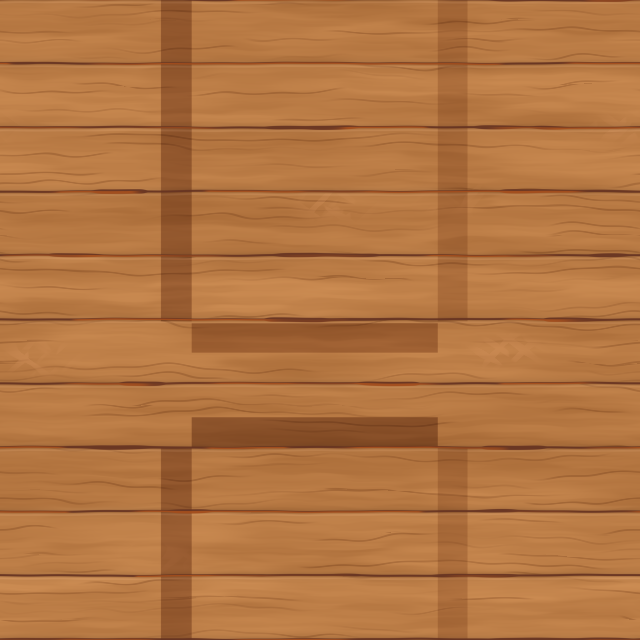
Give the GLSL for this texture, as a WebGL 2 fragment shader.

```glsl
#version 300 es
precision highp float;
// Ten painted wooden planks with wavy seams, broken dark bands and pale scuffs.
uniform vec2 u_resolution;
out vec4 outColor;

float hash(vec2 p) {
  return fract(sin(dot(p, vec2(127.1, 311.7))) * 4375.85);
}

// Soft cellular noise: blended flat cells, wrapping across x after "period" cells.
float cells(vec2 p, float period, float sharpness) {
  vec2 base = floor(p);
  float sum = 0.0, total = 0.0;
  for (int j = -1; j <= 1; j++)
    for (int i = -1; i <= 1; i++) {
      vec2 cell = base + vec2(i, j);
      vec2 id = vec2(mod(cell.x, period), cell.y);
      vec2 d = cell + 0.15 + 0.7 * vec2(hash(id), hash(id + 37.3)) - p;
      float weight = exp(-sharpness * dot(d, d));
      sum += weight * hash(id + 71.9);
      total += weight;
    }
  return sum / total;
}

// Soft-edged strip: 1 between lo and hi.
float strip(float v, float lo, float hi, float soft) {
  return smoothstep(lo - soft, lo + soft, v) * (1.0 - smoothstep(hi - soft, hi + soft, v));
}

// Gentle wave that repeats across the canvas.
float wave(float x, float seed) {
  float a = 6.28318 * x;
  return 0.5 * sin(a * 2.0 + seed * 2.3) + 0.3 * sin(a * 5.0 + seed * 4.1)
       + 0.2 * sin(a * 11.0 + seed * 1.7);
}

vec3 wood(vec2 uv, float row) {
  vec2 p = uv + vec2(0.0, 0.0035 * wave(uv.x + 0.04 * sin(uv.y * 70.0), row));
  float shift = hash(vec2(row, 4.0)) * 9.0;

  // Broad brush patches, narrower streaks and fine fibres
  float broad = cells(vec2(p.x * 4.0 + shift, p.y * 34.0 + row * 7.0), 4.0, 7.0);
  float streak = cells(vec2(p.x * 9.0 + shift, p.y * 105.0 + row * 5.0), 9.0, 8.0);
  float fibre = cells(vec2(p.x * 14.0 + shift, p.y * 260.0), 14.0, 5.0);
  float tone = 0.58 + 0.48 * (broad - 0.5) + 0.27 * (streak - 0.5) + 0.14 * (fibre - 0.5)
             + 0.24 * (hash(vec2(row, 8.0)) - 0.5);
  vec3 color = mix(vec3(0.65, 0.41, 0.21), vec3(0.795, 0.545, 0.32), clamp(tone, 0.0, 1.15));

  // Thin wandering grain lines that fade in and out
  float contour = p.y * 72.0 + 0.5 * wave(p.x, row * 3.0 + floor(p.y * 30.0) * 0.2);
  float line = 1.0 - smoothstep(0.03, 0.16, abs(fract(contour) - 0.5));
  float present = smoothstep(0.5, 0.85, cells(vec2(p.x * 7.0 + shift, floor(contour) * 1.7), 7.0, 5.0));
  return color * (1.0 - vec3(0.12, 0.16, 0.2) * line * present);
}

// Pale scratched spots scattered over the planks.
float scuffs(vec2 uv) {
  float spots = 0.0;
  for (int i = 0; i < 6; i++) {
    float n = float(i);
    vec2 center = fract(vec2(0.06 + 0.73 * n, 0.44 + 0.01 * n + 0.11 * n * (n - 1.0)));
    vec2 d = uv - center;
    d -= round(d);
    spots += (1.0 - smoothstep(0.2, 1.0, length(d / vec2(0.08, 0.036)))) * (1.0 - 0.1 * n);
  }
  float rising = cells(mat2(20.0, -70.0, 14.0, 75.0) * uv, 999.0, 9.0);
  float falling = cells(mat2(18.0, 55.0, -12.0, 85.0) * uv, 999.0, 9.0);
  return min(spots, 1.0) * smoothstep(0.55, 0.85, max(rising, falling));
}

void main() {
  vec2 uv = gl_FragCoord.xy / u_resolution;
  float aa = 0.7 / u_resolution.y;

  // Seams sit at every tenth; the wobble also bends the plank borders
  float seam = mod(round(uv.y * 10.0), 10.0);
  float wobble = 0.001 + 0.0011 * wave(uv.x, seam);
  float row = mod(floor((uv.y - wobble) * 10.0), 10.0);
  float d = uv.y - round(uv.y * 10.0) / 10.0 - wobble;

  vec3 color = wood(uv, row);
  color = mix(color, vec3(0.82, 0.56, 0.35), 0.4 * scuffs(uv));

  // Two upright bands, interrupted in the middle, and two bars between them
  float upright = 1.0 - strip(uv.y, 0.300, 0.498, aa);
  float left = strip(uv.x, 0.2515, 0.2995, aa) * upright;
  float right = strip(uv.x, 0.684, 0.7305, aa) * upright;
  float between = strip(uv.x, 0.2995, 0.684, aa);
  float upperBar = between * strip(uv.y, 0.449, 0.495, aa);
  float lowerBar = between * strip(uv.y, 0.301, 0.348, aa);
  color *= mix(vec3(1.0), vec3(0.79, 0.71, 0.66), left);
  color *= mix(vec3(1.0), vec3(0.89, 0.84, 0.80), right);
  color *= mix(vec3(1.0), vec3(0.82, 0.74, 0.68), upperBar);
  color *= mix(vec3(1.0), vec3(0.76, 0.68, 0.63), lowerBar);

  // Shade around each seam and a lit lip below it
  color *= 1.0 - 0.16 * exp(-abs(d) * 260.0);
  color += 0.05 * strip(d, -0.0065, -0.0035, 0.0012);

  // Dark seam core with rusty stretches and occasional swellings
  float rust = cells(vec2(uv.x * 9.0, seam * 3.0 + 0.5), 9.0, 7.0);
  float swell = smoothstep(0.68, 0.95, cells(vec2(uv.x * 12.0, seam * 5.0 + 0.5), 12.0, 6.0));
  float halfWidth = 0.0016 + 0.0018 * swell;
  float core = 1.0 - smoothstep(halfWidth - aa, halfWidth + aa, abs(d));
  float rusty = smoothstep(0.35, 0.7, rust) * (1.0 - smoothstep(-0.0004, 0.0016, d));
  vec3 seamColor = mix(vec3(0.40, 0.20, 0.13), vec3(0.64, 0.30, 0.11), rusty);
  color = mix(color, seamColor, 0.92 * core);

  outColor = vec4(color, 1.0);
}
```
